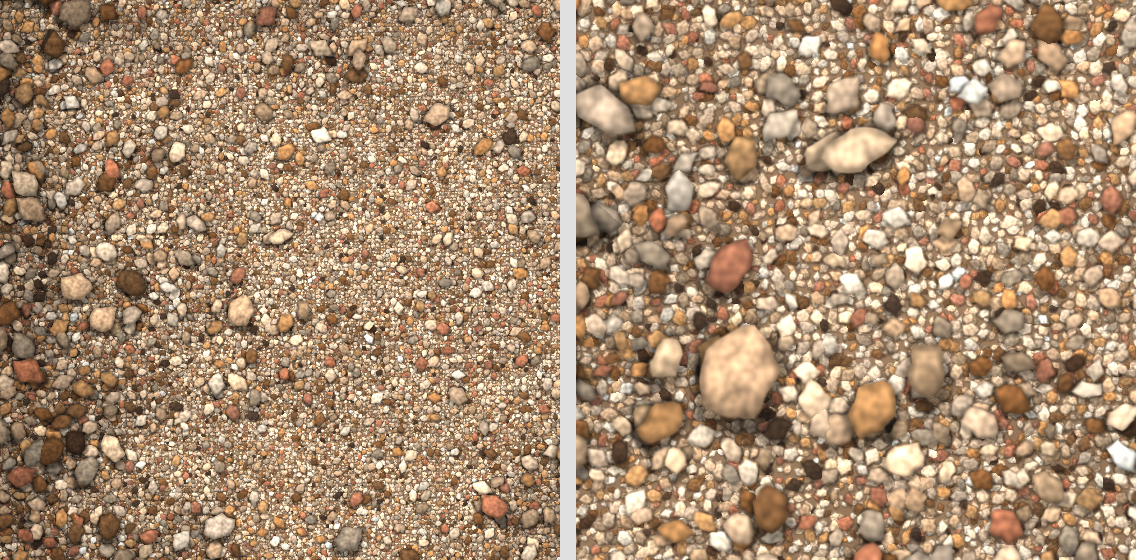
Left: the whole. Right: its middle third, enlarged.
This texture is drawn by a three.js fragment shader. Its source:

```glsl
// Coarse beach sand: fine pale grains with pebbles gathering toward the left edge.
varying vec2 vUv;

vec4 hash4(vec2 p) {
  vec4 q = vec4(dot(p, vec2(127.1, 311.7)), dot(p, vec2(269.5, 183.3)),
                dot(p, vec2(419.2, 371.9)), dot(p, vec2(97.3, 157.1)));
  return fract(sin(q) * 43758.55);
}

float gradientDot(vec2 cell, vec2 offset) {
  float angle = 6.2832 * hash4(cell).x;
  return dot(vec2(cos(angle), sin(angle)), offset);
}

float gradientNoise(vec2 p) {
  vec2 i = floor(p), f = fract(p);
  vec2 u = f * f * f * (f * (f * 6.0 - 15.0) + 10.0);
  float low = mix(gradientDot(i, f), gradientDot(i + vec2(1, 0), f - vec2(1, 0)), u.x);
  float high = mix(gradientDot(i + vec2(0, 1), f - vec2(0, 1)),
                   gradientDot(i + vec2(1, 1), f - vec2(1, 1)), u.x);
  return mix(low, high, u.y);
}

// How far the sand gives way to gravel, 0 to 1
float gravel(vec2 p) {
  float drift = gradientNoise(p * 5.0 + 3.7);
  float left = 1.0 - smoothstep(0.02, 0.44, p.x + 0.28 * drift + 0.12 * (p.y - 0.4));
  float top = 0.45 * smoothstep(0.8, 1.02, p.y + 0.2 * drift);
  float corner = 0.6 * (1.0 - smoothstep(0.03, 0.25, length(p - vec2(1.03, 0.1)) + 0.2 * drift));
  return clamp(max(left, max(top, corner)) + 0.12 * drift, 0.0, 1.0);
}

vec3 mineralColor(float kind, vec4 h) {
  vec3 c = vec3(0.94, 0.84, 0.72);                              // cream
  c = mix(c, vec3(0.82, 0.70, 0.58), step(0.26, kind));         // beige
  c = mix(c, vec3(0.66, 0.57, 0.47), step(0.54, kind));         // smoky quartz
  c = mix(c, vec3(0.78, 0.58, 0.38), step(0.70, kind));         // ochre
  c = mix(c, vec3(0.70, 0.46, 0.35), step(0.81, kind));         // rust pink
  c = mix(c, vec3(0.50, 0.35, 0.22), step(0.88, kind));         // brown
  c = mix(c, vec3(0.29, 0.22, 0.17), step(0.96, kind));         // dark stone
  c = mix(c, vec3(0.95, 0.91, 0.84), step(0.97, h.y));          // white chip
  return c * (0.88 + 0.26 * h.z) * (1.0 + vec3(0.05, 0.0, -0.06) * (h.w - 0.4) * 2.0);
}

// Paints one size of stones, count cells across, over the ground
vec3 layStones(vec3 ground, vec2 p, float count, float layer) {
  vec2 grid = p * count + layer * 17.3;
  vec2 home = floor(grid);
  vec2 warp = 0.12 * vec2(gradientNoise(grid * 2.3), gradientNoise(grid * 2.3 + 41.0));
  float edge = 1.0;
  vec2 bestOffset = vec2(0.0), bestCell = home;
  for (int y = -1; y <= 1; y++) {
    for (int x = -1; x <= 1; x++) {
      vec2 cell = home + vec2(x, y);
      vec4 h = hash4(cell + layer * 31.0);
      vec2 center = cell + 0.5 + 0.6 * (h.xy - 0.5);
      float cover = gravel((center - layer * 17.3) / count);
      float amount = 1.6 * exp2(-1.1 * layer) + 0.9 * cover * exp2(-0.35 * layer);
      if (h.z > amount) continue;

      // Rounded, stretched polygon
      float turn = 6.2832 * h.w;
      vec2 d = grid - center + warp;
      vec2 q = mat2(cos(turn), sin(turn), -sin(turn), cos(turn)) * d;
      q *= vec2(0.84, 1.0 + 0.4 * h.x);
      float side = 6.2832 / (4.0 + floor(h.y * 3.0));
      float facet = length(q) * cos(mod(atan(q.y, q.x), side) - 0.5 * side);
      float e = mix(length(q), facet, 0.65) - mix(0.30, 0.50, fract(h.x * 7.0 + h.w * 5.0));
      if (e < edge) {
        edge = e;
        bestOffset = d;
        bestCell = cell;
      }
    }
  }

  vec4 h = hash4(bestCell + layer * 13.0 + 5.0);
  float cover = gravel(p);
  float kind = pow(h.x, mix(1.15, 0.75, cover) - 0.045 * layer);
  vec3 stone = mineralColor(kind, h);

  // Light from above, darker rim, mottled faces
  float coarse = layer / 5.0;
  stone *= 1.03 + dot(bestOffset, vec2(-0.16, 0.42));
  stone *= 1.0 - mix(0.16, 0.34, coarse) * smoothstep(-0.16, 0.03, edge);
  stone *= 1.0 + 0.28 * gradientNoise(grid * 4.0 + h.yz * 9.0)
               + 0.25 * coarse * gradientNoise(p * 190.0);

  float soft = 0.001 * count;
  float shadow = 1.0 - smoothstep(0.0, 0.2, edge + 0.12 * bestOffset.y);
  ground *= 1.0 - mix(0.22, 0.5, coarse) * shadow;
  return mix(ground, stone, 1.0 - smoothstep(-soft, soft, edge));
}

void main() {
  vec3 color = vec3(0.58, 0.46, 0.35);
  float count = 190.0;
  for (int i = 0; i < 6; i++) {
    color = layStones(color, vUv, count, float(i));
    count *= 0.64;
  }

  // Pale open sand, dimmer gravel
  color *= mix(1.06, 0.8, gravel(vUv));
  color *= 1.0 + 0.12 * gradientNoise(vUv * 9.0);
  gl_FragColor = vec4(clamp(color, 0.0, 1.0), 1.0);
}
```
